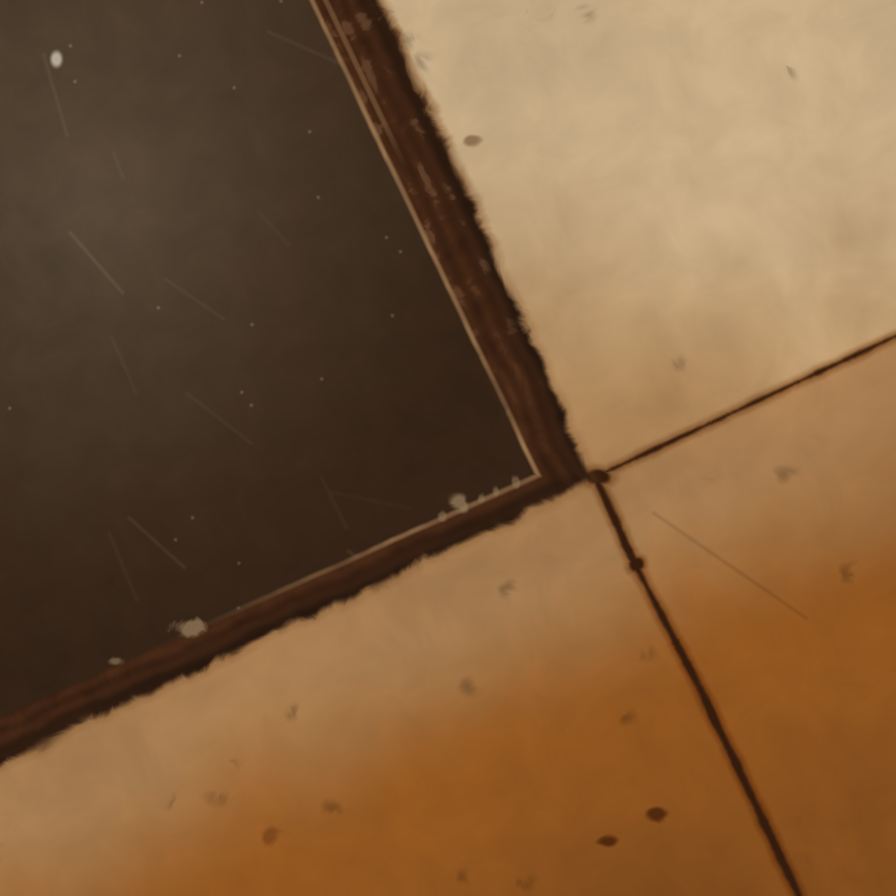
A three.js fragment shader for this texture:

```glsl
// Worn dark slab set among warm stone tiles, with rough grout and thin joints.
varying vec2 vUv;

const vec2 SLAB_CORNER = vec2(0.602, 0.469);
const vec2 SLAB_LEFT = vec2(0.0, 0.199);
const vec2 GROUT_CORNER = vec2(0.661, 0.466);

float hash(vec2 p) {
  return fract(sin(dot(p, vec2(127.1, 311.7))) * 4375.85);
}

vec2 hash2(vec2 p) {
  return vec2(hash(p), hash(p + 19.7));
}

// Warped layered sines, roughly -1 to 1
float clouds(vec2 p) {
  float sum = 0.0, amp = 0.6;
  for (int i = 0; i < 5; i++) {
    p = mat2(0.8, 0.6, -0.6, 0.8) * p * 1.75 + 0.7 * sin(p.yx * 1.3) + 2.3;
    sum += amp * sin(p.x) * sin(p.y);
    amp *= 0.62;
  }
  return sum;
}

// Cellular noise: distance to nearest point and that cell's random value
vec2 cells(vec2 p) {
  vec2 best = vec2(9.0, 0.0);
  for (int j = -1; j <= 1; j++) {
    for (int i = -1; i <= 1; i++) {
      vec2 id = floor(p) + vec2(float(i), float(j));
      float d = length(id + hash2(id) - p);
      if (d < best.x) best = vec2(d, hash(id + 5.3));
    }
  }
  return best;
}

float specks(vec2 p, float scale, float radius, float amount) {
  vec2 c = cells(p * scale);
  return smoothstep(radius, 0.0, c.x) * step(1.0 - amount, c.y);
}

// Signed distance to a line, positive on the left of a to b
float side(vec2 p, vec2 a, vec2 b) {
  vec2 d = normalize(b - a);
  return dot(p - a, vec2(-d.y, d.x));
}

float segment(vec2 p, vec2 a, vec2 b) {
  vec2 ab = b - a;
  return length(p - a - ab * clamp(dot(p - a, ab) / dot(ab, ab), 0.0, 1.0));
}

float blob(vec2 p, vec2 center, vec2 size, float rough) {
  return 1.0 - smoothstep(0.4, 1.15, length((p - center) / size) + rough);
}

vec3 stoneColor(vec2 p, float below) {
  float cloud = clouds(p * 5.0), grain = clouds(p * 32.0);
  vec3 cream = mix(vec3(0.67, 0.51, 0.335), vec3(0.78, 0.675, 0.525),
                   smoothstep(0.47, 0.85, p.y + 0.06 * cloud));
  vec3 amber = mix(vec3(0.65, 0.485, 0.315), vec3(0.56, 0.33, 0.125),
                   smoothstep(0.05, 0.27, below + 0.04 * cloud));
  amber *= 1.0 - 0.1 * smoothstep(0.27, 0.48, below);
  vec3 color = mix(cream, amber, smoothstep(-0.004, 0.004, below));
  color *= 1.0 + 0.045 * cloud + 0.025 * grain;
  // Faint pits, a vein and stains
  float pits = specks(p + 0.014 * vec2(grain, cloud), 13.0, 0.2, 0.3);
  color *= 1.0 - 0.2 * pits * smoothstep(-0.2, 0.5, grain + 0.2);
  color *= 1.0 - 0.1 * smoothstep(0.004, 0.0, segment(p, vec2(0.73, 0.427), vec2(0.9, 0.31)));
  float stain = blob(p, vec2(0.732, 0.092), vec2(0.014, 0.009), 0.3 * grain)
              + blob(p, vec2(0.68, 0.06), vec2(0.013, 0.008), 0.4 * grain)
              + 0.5 * blob(p, vec2(0.525, 0.844), vec2(0.011, 0.007), 0.4 * grain)
              + 0.4 * blob(p, vec2(0.3, 0.065), vec2(0.012, 0.014), 0.4 * grain);
  return mix(color, vec3(0.26, 0.12, 0.04), 0.8 * clamp(stain, 0.0, 1.0));
}

vec3 slabColor(vec2 p) {
  float cloud = clouds(p * 6.0);
  float haze = smoothstep(0.52, 0.08, length((p - vec2(0.08, 0.83)) * vec2(1.0, 0.85)) + 0.04 * cloud);
  vec3 color = mix(vec3(0.203, 0.137, 0.085), vec3(0.3, 0.24, 0.178), haze);
  color *= 1.0 + 0.06 * cloud + 0.04 * clouds(p * 35.0);
  float glow = length((p - vec2(0.09, 0.77)) / vec2(0.13, 0.09));
  color += 0.03 * exp(-glow * glow);
  // Scuffs
  for (int i = 0; i < 16; i++) {
    vec2 seed = vec2(float(i), 3.0), a = hash2(seed) * vec2(0.45, 0.6) + vec2(0.0, 0.38);
    float angle = -0.2 - 1.1 * hash(seed + 8.0);
    vec2 b = a + (0.02 + 0.08 * hash(seed + 4.0)) * vec2(cos(angle), sin(angle));
    color += 0.05 * hash(seed + 6.0) * smoothstep(0.004, 0.0, segment(p, a, b));
  }
  color += 0.13 * specks(p, 22.0, 0.08, 0.14);
  return mix(color, vec3(0.7, 0.66, 0.58), blob(p, vec2(0.063, 0.934), vec2(0.008, 0.011), 0.0));
}

void main() {
  vec2 p = vUv;
  float fine = clouds(p * 42.0), wave = clouds(p * 13.0);
  float slabRight = side(p, vec2(0.349, 1.0), SLAB_CORNER);
  float slabBase = side(p, SLAB_CORNER, SLAB_LEFT);
  float slab = max(slabRight, slabBase);
  float groutRight = side(p, vec2(0.423, 1.0), GROUT_CORNER);
  float below = side(p, GROUT_CORNER, vec2(0.0, 0.147));
  float grout = max(groutRight, below) + 0.004 * fine + 0.003 * wave;
  vec3 color = stoneColor(p, below);

  // Thin joints leaving the corner
  float joint = segment(p, GROUT_CORNER, vec2(1.0, 0.625)) - 0.0012;
  joint = min(joint, segment(p, vec2(0.667, 0.462), vec2(0.71, 0.368)) - 0.0035);
  joint = min(joint, segment(p, vec2(0.71, 0.368), vec2(0.781, 0.232)) - 0.003);
  joint = min(joint, segment(p, vec2(0.781, 0.232), vec2(0.892, 0.0)) - 0.0035);
  joint = min(joint, length(p - vec2(0.71, 0.37)) - 0.007);
  joint = min(joint, length((p - vec2(0.667, 0.468)) * vec2(0.6, 1.0)) - 0.008) + 0.0015 * fine;
  color = mix(color, color * vec3(0.8, 0.7, 0.58), smoothstep(0.01, 0.0, joint));
  color = mix(color, vec3(0.2, 0.11, 0.055), smoothstep(0.003, -0.002, joint));

  // Rusty fringe, then streaked grout
  float rust = smoothstep(0.014, 0.0, grout) * mix(0.3, 0.7, smoothstep(0.6, 0.9, p.y));
  color = mix(color, vec3(0.45, 0.28, 0.14), rust);
  float across = max(slabRight, slabBase);
  float streak = sin(across * 330.0 + 2.0 * wave);
  vec3 groutColor = mix(vec3(0.245, 0.14, 0.078), vec3(0.165, 0.1, 0.06), smoothstep(-0.03, 0.0, grout));
  groutColor *= 1.0 + 0.09 * streak + 0.12 * fine;
  float flecks = smoothstep(0.3, 0.9, fine + 0.3 * streak) * smoothstep(0.5, 0.75, p.y);
  groutColor = mix(groutColor, vec3(0.45, 0.34, 0.24), 0.45 * flecks);
  color = mix(color, groutColor, smoothstep(0.005, -0.005, grout));
  color = mix(color, slabColor(p), smoothstep(0.003, -0.003, slab));

  // Pale worn rim and chips
  float onRight = step(slabBase, slabRight);
  float rim = smoothstep(0.005, 0.0005, abs(slab + 0.001 + 0.001 * wave));
  rim *= mix(0.75 * smoothstep(0.15, 0.45, p.x), 0.9, onRight) * (0.8 + 0.35 * wave);
  float strip = smoothstep(0.005, 0.001, abs(slabRight - 0.013)) * smoothstep(0.8, 0.88, p.y);
  float chips = blob(p, vec2(0.208, 0.297), vec2(0.02, 0.011), 0.6 * fine)
              + blob(p, vec2(0.514, 0.438), vec2(0.012, 0.011), 0.5 * fine)
              + 0.8 * blob(p, vec2(0.128, 0.262), vec2(0.011, 0.006), 0.3 * fine);
  for (int i = 0; i < 5; i++) {
    float t = 0.03 + 0.035 * float(i) + 0.02 * hash(vec2(float(i), 41.0));
    vec2 center = mix(SLAB_CORNER, SLAB_LEFT, t) + vec2(0.0, 0.004);
    chips += 0.7 * blob(p, center, vec2(0.006, 0.008), 0.5 * fine);
  }
  color = mix(color, vec3(0.62, 0.47, 0.32), clamp(rim + 0.45 * strip, 0.0, 1.0));
  color = mix(color, vec3(0.56, 0.46, 0.34), 0.8 * clamp(chips, 0.0, 1.0));
  gl_FragColor = vec4(color, 1.0);
}
```
